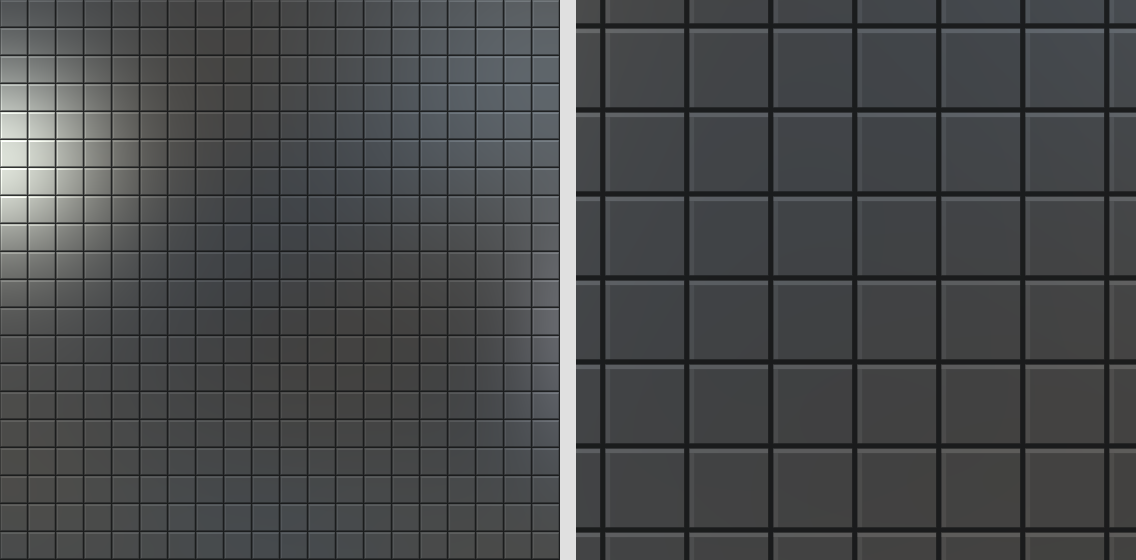
Left, the full canvas; right, a detail of the centre.
This pattern is drawn by a WebGL 1 fragment shader. Its source:

```glsl
precision highp float;
// Dark satin square tiles with bevelled grooves under soft white and cool lights.
uniform vec2 u_resolution;

const float TILES = 20.0;
// Groove and bevel positions and half widths are in tile units.
const vec2 GROOVE_CENTRE = vec2(-0.015, 0.025);
const float GROOVE_HALF = 0.031;
const vec2 BEVEL_CENTRE = vec2(0.046, -0.034);
const float BEVEL_HALF = 0.027;
const vec2 BEVEL_GAIN = vec2(0.16, 0.40);
const float GROOVE_SHADE = 0.16;
const float TILT = 0.010;
const float TONE_VARIATION = 0.02;

const vec3 BASE = vec3(0.243, 0.246, 0.250);
const vec3 GROOVE = vec3(0.062, 0.066, 0.068);
const vec3 KEY_LIGHT = vec3(0.54, 0.56, 0.53);
const vec3 WARM_GLOW = vec3(0.085, 0.083, 0.074);
const vec3 COOL_LIGHT = vec3(0.125, 0.148, 0.165);
const vec3 RIM_LIGHT = vec3(0.150, 0.150, 0.162);
const vec3 FLOOR_LIGHT = vec3(0.040, 0.045, 0.043);

vec2 hash2(vec2 p) {
  vec2 q = vec2(dot(p, vec2(127.1, 311.7)), dot(p, vec2(269.5, 183.3)));
  return fract(sin(q) * 43758.5);
}

float glow(vec2 p, vec2 centre, vec2 spread) {
  vec2 d = (p - centre) / spread;
  return exp(-0.5 * dot(d, d));
}

// Repeating band across each axis, smoothed over one pixel.
vec2 bands(vec2 cell, vec2 centre, float halfWidth, vec2 pixel) {
  vec2 d = abs(fract(cell - centre + 0.5) - 0.5);
  return clamp((halfWidth - d) / pixel + 0.5, 0.0, 1.0);
}

// Broad reflections over the dark satin surface.
vec3 reflection(vec2 p) {
  vec3 c = BASE;
  c += KEY_LIGHT * glow(p, vec2(-0.01, 0.715), vec2(0.135, 0.120));
  c += WARM_GLOW * glow(p, vec2(0.0, 0.68), vec2(0.21, 0.30));
  c += COOL_LIGHT * glow(p, vec2(0.98, 0.86), vec2(0.26, 0.23));
  c += RIM_LIGHT * glow(p, vec2(1.04, 0.40), vec2(0.085, 0.15));
  c += FLOOR_LIGHT * (1.0 - smoothstep(0.0, 0.45, p.y));
  // Slow drift between warm and cool greys.
  float drift = sin(p.x * 9.0 + 2.0 * sin(p.y * 5.0)) + sin(p.y * 11.0 - p.x * 4.0);
  return c + vec3(0.004, 0.0, -0.005) * drift;
}

void main() {
  vec2 uv = gl_FragCoord.xy / u_resolution;
  vec2 grid = uv * TILES;
  vec2 pixel = TILES / u_resolution;
  vec2 random = hash2(floor(grid));

  // Each tile leans slightly, which shifts its reflection and tone.
  vec3 colour = reflection(uv + (random - 0.5) * TILT);
  colour *= 1.0 + (random.x - 0.5) * TONE_VARIATION;

  // Lit bevels on the left and top, shadowed grooves on the right and bottom.
  vec2 bevel = bands(grid, BEVEL_CENTRE, BEVEL_HALF, pixel);
  vec2 groove = bands(grid, GROOVE_CENTRE, GROOVE_HALF, pixel);
  vec3 shadow = GROOVE + colour * GROOVE_SHADE;
  colour *= 1.0 + max(bevel.x * BEVEL_GAIN.x, bevel.y * BEVEL_GAIN.y);
  colour = mix(colour, shadow, max(groove.x, groove.y));

  gl_FragColor = vec4(clamp(colour, 0.0, 1.0), 1.0);
}
```
